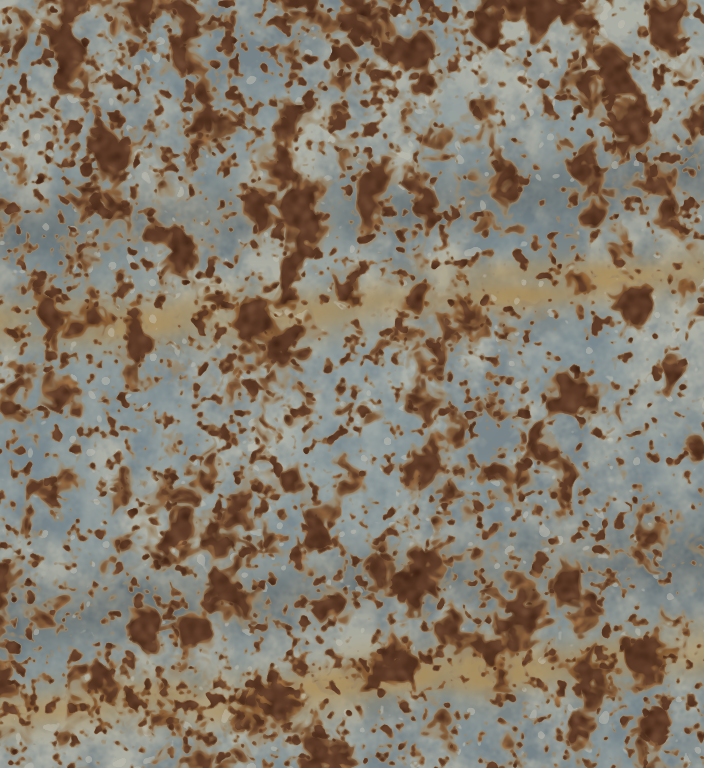
This texture is drawn by a WebGL 2 fragment shader. Its source:

```glsl
#version 300 es
precision highp float;

uniform vec2 u_resolution;
out vec4 fragColor;

vec3 hash3(vec2 cell) {
    vec3 h = fract(vec3(cell.xyx) * vec3(0.1031, 0.1030, 0.0973));
    h += dot(h, h.yxz + 33.33);
    return fract((h.xxy + h.yzz) * h.zyx);
}

// Cellular noise: each cell scatters one soft spot of signed strength.
float spots(vec2 p) {
    vec2 cell = floor(p);
    vec2 local = p - cell;
    float sum = 0.0;
    for (int y = -1; y <= 1; y++) {
        for (int x = -1; x <= 1; x++) {
            vec2 offset = vec2(x, y);
            vec3 rnd = hash3(cell + offset + 200.0);
            vec2 toSpot = offset + rnd.xy - local;
            float falloff = max(0.0, 1.0 - dot(toSpot, toSpot));
            sum += (rnd.z * 2.0 - 1.0) * falloff * falloff;
        }
    }
    return sum;
}

// Soft round region with its own centre and radius.
float region(vec2 p, vec2 centre, float radius) {
    vec2 d = (p - centre) / radius;
    return exp(-dot(d, d));
}

// Weathered blue-grey paint with cloudy and fine mottling.
vec3 paint(vec2 p) {
    float cloud = spots(p * 6.0 + 31.0) * 0.28 + spots(p * vec2(30.0, 22.0) + 7.0) * 0.38;
    float grain = spots(p * 75.0 + 53.0) * 0.25 + spots(p * 190.0) * 0.16;
    float tone = clamp(0.55 + cloud + grain, 0.0, 1.0);
    vec3 colour = mix(vec3(0.46, 0.51, 0.53), vec3(0.67, 0.68, 0.64), tone);
    float cool = smoothstep(0.0, 0.6, spots(p * vec2(13.0, 10.0) + 83.0));
    return mix(colour, vec3(0.48, 0.55, 0.58), cool * 0.45);
}

// Rust level: broad ragged patches joined by small specks.
float rustLevel(vec2 p) {
    vec2 warp = vec2(spots(p * 48.0 + 11.0), spots(p * 48.0 + 67.0));
    vec2 q = p + warp * 0.006;
    float patches = spots(q * vec2(28.0, 22.0)) * 0.9
                  + spots(q * 62.0 + 19.0) * 0.42
                  + spots(q * 135.0 + 5.0) * 0.25;
    float specks = spots(q * 82.0 + 41.0) * 0.9 + spots(p * 170.0 + 3.0) * 0.5;
    return max(patches, specks - 0.14);
}

void main() {
    vec2 p = gl_FragCoord.xy / u_resolution.y;

    // Gently tilted folds, one every half canvas height
    float height = p.y - 0.09 * p.x - 0.07 + 0.012 * spots(p * 5.0 + 23.0);
    float fold = height - 0.5 * round(height / 0.5);
    float stain = exp(-pow(fold / 0.034, 2.0));
    float shade = exp(-pow((fold - 0.125) / 0.045, 2.0));
    float lower = 1.0 - smoothstep(0.15, 0.3, p.y);

    // Uneven spread of the rust
    float density = 0.17 * spots(p * 5.0 + 91.0) - 0.03
                  + 0.22 * stain * lower
                  + 0.18 * region(p, vec2(0.84, 0.86), 0.14)
                  + 0.16 * region(p, vec2(0.34, 0.34), 0.11)
                  + 0.08 * region(p, vec2(0.2, 0.92), 0.25)
                  - 0.22 * region(p, vec2(0.8, 0.52), 0.12);
    float level = rustLevel(p) + density;

    // Paint, fold shading and ochre runoff
    vec3 colour = paint(p);
    colour *= 1.0 - 0.17 * shade + 0.04 * region(p, vec2(0.5, 0.55), 0.3);
    float runoff = stain * (0.65 + 0.4 * spots(p * vec2(12.0, 35.0) + 47.0));
    colour = mix(colour, vec3(0.67, 0.55, 0.34), clamp(runoff, 0.0, 0.85));

    // Tan halo, brown rim and dark core
    float variation = spots(p * 110.0 + 71.0);
    vec3 rim = vec3(0.50, 0.35, 0.22) + vec3(0.08, 0.06, 0.03) * variation;
    rim = mix(rim, vec3(0.55, 0.36, 0.17), stain * 0.5);
    vec3 core = vec3(0.36, 0.225, 0.15) + vec3(0.06, 0.05, 0.04) * variation;
    colour = mix(colour, vec3(0.60, 0.52, 0.40), 0.75 * smoothstep(0.02, 0.3, level));
    colour = mix(colour, rim, smoothstep(0.26, 0.45, level));
    colour = mix(colour, core, smoothstep(0.43, 0.68, level));

    // Sparse pale chips
    float chip = smoothstep(0.8, 1.0, spots(p * 95.0 + 137.0));
    colour = mix(colour, vec3(0.76, 0.75, 0.70), chip * 0.5 * (1.0 - smoothstep(0.1, 0.3, level)));

    fragColor = vec4(clamp(colour, 0.0, 1.0), 1.0);
}
```
